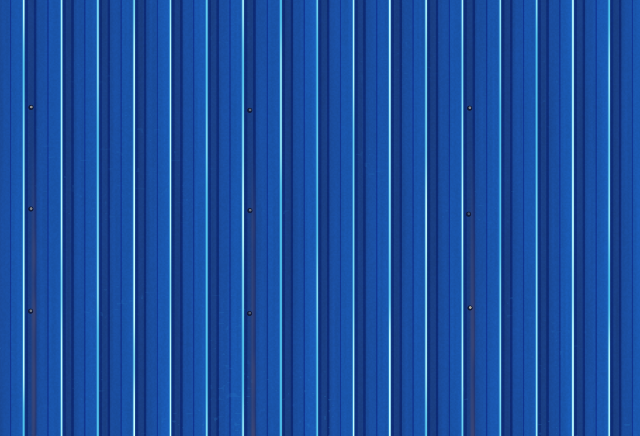
Write a Shadertoy shader that draws this texture.

```glsl
#define RIBS 17.504        // ribs across the canvas
#define FIRST_RIB 0.648    // position of the first bright edge, in ribs
#define SEAM 0.36          // distance from seam to bright edge
#define VALLEY_END 0.30    // right side of the shaded valley
#define EDGE_HALF 0.021    // half width of the bright edge
#define PANEL_RIBS 6.0     // ribs per sheet, between overlaps
#define LAP_WIDTH 1.037    // width of the rib at each overlap
#define SCREW_GAP 2.76     // vertical spacing of screws, in ribs
#define SCREW_LOW 3.38     // height of the lowest screw
#define SCREW_RADIUS 0.070
#define WEAR 0.05          // strength of paint variation

const vec3 FACE = vec3(0.098, 0.328, 0.665);
const vec3 FLANK = vec3(0.100, 0.305, 0.630);
const vec3 SHADE = vec3(0.100, 0.245, 0.515);
const vec3 CREASE = vec3(0.050, 0.165, 0.460);
const vec3 SEAM_BLUE = vec3(0.060, 0.190, 0.560);
const vec3 SHEEN = vec3(0.100, 0.390, 0.760);
const vec3 HALO = vec3(0.170, 0.530, 0.800);
const vec3 CYAN = vec3(0.340, 0.800, 0.940);
const vec3 GLINT = vec3(0.780, 1.000, 1.000);
const vec3 GRIME = vec3(0.250, 0.280, 0.460);

float hash(vec2 p) {
    vec3 q = fract(vec3(p.xyx) * 0.1031);
    q += dot(q, q.yzx + 33.33);
    return fract((q.x + q.y) * q.z);
}

float noise(vec2 p) {
    vec2 i = floor(p), f = fract(p);
    f = f * f * (3.0 - 2.0 * f);
    return mix(mix(hash(i), hash(i + vec2(1, 0)), f.x),
               mix(hash(i + vec2(0, 1)), hash(i + vec2(1, 1)), f.x), f.y);
}

// Smooth line of given half width at distance d
float stroke(float d, float halfWidth, float aa) {
    return 1.0 - smoothstep(halfWidth - aa, halfWidth + aa, abs(d));
}

// Rib count at x; the rib at each overlap is wider than the others
float ribPosition(float x) {
    float q = mod(x, PANEL_RIBS);
    float others = (PANEL_RIBS - LAP_WIDTH) / (PANEL_RIBS - 1.0);
    float warped = q < LAP_WIDTH ? q / LAP_WIDTH : 1.0 + (q - LAP_WIDTH) / others;
    return x - q + warped;
}

void mainImage(out vec4 fragColor, in vec2 fragCoord) {
    vec2 p = fragCoord / iResolution.x * RIBS;
    float aa = 0.5 * RIBS / iResolution.x;

    // Rib coordinates: t is 0 at the bright edge, cells break at the seam
    float u = ribPosition(p.x - FIRST_RIB) + SEAM;
    float rib = floor(u);
    float t = fract(u) - SEAM;
    float tone = hash(vec2(rib + 40.0, 3.0));
    float lap = 1.0 - step(0.5, mod(rib, PANEL_RIBS));
    float top = p.y / (RIBS * iResolution.y / iResolution.x);

    // Folded profile: lit face, shaded valley, flank
    float sheen = smoothstep(-SEAM, 0.0, t) * (0.05 + 0.4 * tone * tone);
    vec3 face = mix(FACE, SHEEN, sheen);
    vec3 flank = mix(SHADE, FLANK, 0.6 + 0.4 * smoothstep(VALLEY_END, 0.48, t));
    vec3 color = mix(face, SHADE, smoothstep(-aa, aa, t));
    color = mix(color, flank, smoothstep(VALLEY_END - aa, VALLEY_END + aa, t));

    // Creases on both sides of the valley and at the seam
    float seam = min(t + SEAM, 1.0 - SEAM - t);
    color = mix(color, CREASE, 0.85 * stroke(t - 0.080, 0.034, aa));
    color = mix(color, CREASE, 0.95 * stroke(t - VALLEY_END, 0.034, aa));
    color = mix(color, SEAM_BLUE, 0.85 * stroke(seam, 0.018, aa));

    // Uneven paint: broad patches, vertical streaks, fine grain
    float patches = noise(p * vec2(0.9, 0.45)) - 0.5;
    float streaks = noise(p * vec2(16.0, 0.35) + 17.0) - 0.5;
    float grain = noise(p * 26.0) - 0.5;
    color *= 1.0 + WEAR * (0.3 * patches + 1.2 * streaks + 1.2 * grain + 0.3 * (tone - 0.5));

    // Sparse pale scuffs, more frequent near the ground
    float scuff = smoothstep(0.84, 0.95, noise(p * vec2(9.0, 13.0) + 5.0));
    scuff *= smoothstep(0.6, 0.85, noise(p * 0.8 + 31.0)) * (1.0 - 0.7 * top);
    color = mix(color, HALO, 0.2 * scuff);

    // Grimy strip along sheet overlaps, fading upward
    float strip = stroke(t - 0.27, 0.055, 0.03 + aa);
    strip *= lap * (1.0 - smoothstep(0.3, 0.75, top));
    color = mix(color, GRIME, strip * (0.5 + 0.4 * noise(p * vec2(3.0, 1.2))));

    // Bright folded edge, varying from cyan to white
    float shine = 0.55 * hash(vec2(rib + 11.0, 8.0)) + 0.6 * noise(vec2(rib * 7.3, p.y * 0.5));
    vec3 edge = mix(CYAN, GLINT, smoothstep(0.25, 0.8, shine));
    color = mix(color, HALO, 0.8 * stroke(t + 0.010, EDGE_HALF + 0.014, aa));
    color = mix(color, edge, (0.85 + 0.15 * shine) * stroke(t, EDGE_HALF, aa));

    // Three screws down each overlap
    float row = clamp(round((p.y - SCREW_LOW) / SCREW_GAP), 0.0, 2.0);
    float wobble = hash(vec2(rib + 5.0, row + 2.0));
    vec2 screw = vec2(t - 0.15 - 0.05 * wobble,
                      p.y - SCREW_LOW - row * SCREW_GAP - 0.25 * (wobble - 0.5));
    float r = length(screw);
    color = mix(color, vec3(0.06, 0.09, 0.20), 0.85 * lap * stroke(r, SCREW_RADIUS, aa));
    float head = stroke(length(screw - vec2(0.008, 0.012)), SCREW_RADIUS * 0.5, aa);
    vec3 metal = mix(vec3(0.24, 0.30, 0.42), vec3(0.70, 0.69, 0.64), wobble * wobble);
    color = mix(color, metal, lap * head);

    fragColor = vec4(clamp(color, 0.0, 1.0), 1.0);
}
```
